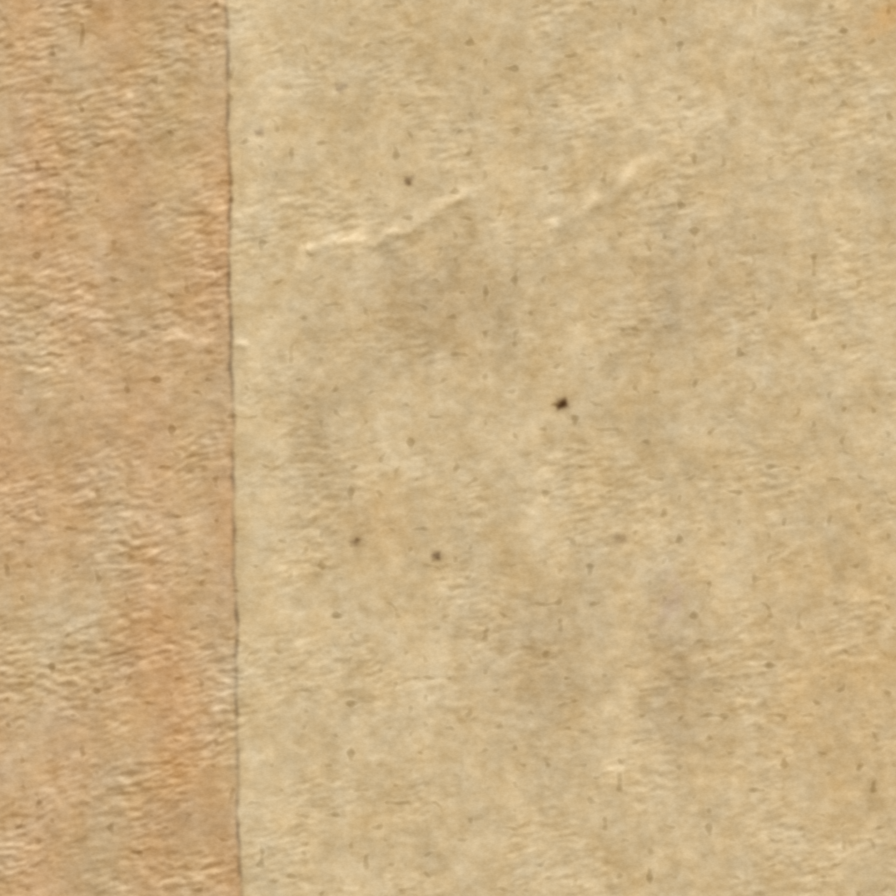
Write a three.js fragment shader that draws this texture.

```glsl
// Aged parchment: a fibrous tan strip on the left, a thin seam, and a paler stained, creased sheet.
varying vec2 vUv;

vec2 hash2(vec2 p) {
  vec3 q = fract(p.xyx * vec3(0.1031, 0.1030, 0.0973));
  q += dot(q, q.yzx + 33.33);
  return fract((q.xx + q.yz) * q.zy);
}

float corner(vec2 cell, vec2 offset) {
  float angle = 6.2832 * hash2(cell).x;
  return dot(vec2(cos(angle), sin(angle)), offset);
}

float gradientNoise(vec2 p) {
  vec2 i = floor(p), f = p - i;
  vec2 u = f * f * f * (f * (f * 6.0 - 15.0) + 10.0);
  i += 200.0;
  float low = mix(corner(i, f), corner(i + vec2(1, 0), f - vec2(1, 0)), u.x);
  float high = mix(corner(i + vec2(0, 1), f - vec2(0, 1)), corner(i + 1.0, f - 1.0), u.x);
  return mix(low, high, u.y);
}

float fbm(vec2 p) {
  float sum = 0.0, amplitude = 1.0;
  for (int i = 0; i < 4; i++) {
    sum += amplitude * gradientNoise(p);
    p = mat2(1.6, 1.2, -1.2, 1.6) * p + 17.3;
    amplitude *= 0.6;
  }
  return sum;
}

// Height of the short, slightly tilted fibres
float fibres(vec2 p) {
  p.y += 0.006 * gradientNoise(p * 14.0) - 0.16 * p.x;
  return gradientNoise(p * vec2(38, 90)) + 0.9 * gradientNoise(p * vec2(85, 155) + 40.0);
}

// Soft elliptical patch
float blot(vec2 p, vec2 centre, vec2 radius) {
  vec2 d = (p - centre) / radius;
  return exp(-dot(d, d));
}

float speck(vec2 p, vec2 centre, float radius) {
  return blot(p, centre, vec2(radius * 1.15, radius));
}

// Raised fold: lit along the line, shaded just below it
float crease(vec2 p, vec2 a, vec2 b, float width) {
  vec2 along = b - a;
  float t = clamp(dot(p - a, along) / dot(along, along), 0.0, 1.0);
  vec2 d = p - a - along * t;
  float side = dot(d, normalize(vec2(-along.y, along.x))) / width;
  return exp(-dot(d, d) / (width * width * 2.5)) * (0.3 + 0.8 * side);
}

void main() {
  vec2 p = vUv;
  vec2 warped = p + 0.025 * vec2(fbm(p * 14.0), fbm(p * 14.0 + 50.0));

  // Seam position and which side of it we are on
  float seam = 0.268 - 0.016 * p.y + 0.004 * gradientNoise(vec2(3.3, p.y * 16.0))
    + 0.002 * gradientNoise(vec2(9.3, p.y * 60.0));
  float dx = p.x - seam;
  float sheet = smoothstep(-0.005, 0.005, dx);
  vec3 color = mix(vec3(0.785, 0.646, 0.478), vec3(0.808, 0.711, 0.545), sheet);

  // Cloudy mottling, broad to fine, with shifts between grey and ochre
  color += vec3(0.036, 0.040, 0.044) * fbm(p * vec2(9, 7));
  color += vec3(0.048, 0.052, 0.056) * fbm(p * vec2(24, 28) + 20.0);
  color += vec3(0.056, 0.058, 0.060) * fbm(p * vec2(58, 74) + 90.0);
  color += vec3(0.014, -0.004, -0.028) * fbm(p * vec2(22, 18) + 60.0);
  color += vec3(-0.01, 0.015, 0.02) * (1.0 - sheet) * (0.4 + 2.0 * gradientNoise(p * vec2(13, 5) + 33.0));

  // Fibre relief, strongest on the strip and only in patches on the sheet
  float relief = fibres(p) - fibres(p + vec2(0.0018, 0.0045));
  float patchy = smoothstep(-0.35, 0.4, gradientNoise(p * 10.0 + 5.0) + 0.5 * gradientNoise(p * 27.0));
  color += vec3(0.092, 0.094, 0.092) * relief * mix(0.3 + 0.9 * patchy, 0.08 + 0.6 * patchy * patchy, sheet);

  // Grey-brown stains on the sheet
  float grey = blot(warped, vec2(0.48, 0.66), vec2(0.09, 0.07))
    + 0.8 * blot(warped, vec2(0.77, 0.68), vec2(0.09, 0.08))
    + 0.7 * blot(warped, vec2(0.35, 0.52), vec2(0.04, 0.09))
    + 0.8 * blot(warped, vec2(0.60, 0.26), vec2(0.07, 0.09))
    + blot(warped, vec2(0.755, 0.25), vec2(0.035, 0.09));
  color -= vec3(0.050, 0.051, 0.042) * grey * sheet;
  color -= vec3(0.03, 0.03, -0.01) * blot(warped, vec2(0.742, 0.34), vec2(0.012, 0.03));

  // Warm stains
  float warm = 1.8 * blot(warped, vec2(0.99, 0.98), vec2(0.035, 0.03))
    + 0.6 * blot(warped, vec2(0.42, 0.42), vec2(0.045, 0.04))
    + 0.5 * blot(warped, vec2(0.94, 0.24), vec2(0.12, 0.17))
    + 0.5 * blot(warped, vec2(0.19, 0.18), vec2(0.06, 0.13))
    + 0.4 * blot(warped, vec2(0.19, 0.85), vec2(0.08, 0.12));
  color -= vec3(0.01, 0.043, 0.07) * warm;

  // Pale patches and the light margin beside the seam
  float pale = blot(warped, vec2(0.79, 0.86), vec2(0.06, 0.04))
    + 0.6 * blot(warped, vec2(0.42, 0.23), vec2(0.08, 0.07))
    + 0.7 * blot(warped, vec2(0.69, 0.16), vec2(0.03, 0.05))
    + 0.6 * sheet * exp(-pow((dx - 0.04) / 0.035, 2.0));
  color += vec3(0.032, 0.035, 0.038) * pale;

  // Broken creases across the upper sheet and a loose fibre over the seam
  vec2 bent = p + 0.010 * vec2(gradientNoise(p * 34.0), gradientNoise(p * 34.0 + 30.0));
  float folds = crease(bent, vec2(0.345, 0.724), vec2(0.425, 0.732), 0.005)
    + crease(bent, vec2(0.425, 0.735), vec2(0.514, 0.779), 0.006)
    + crease(bent, vec2(0.605, 0.736), vec2(0.755, 0.833), 0.007)
    + crease(bent, vec2(0.19, 0.621), vec2(0.272, 0.616), 0.004);
  color += 0.11 * folds * clamp(0.8 + 1.8 * gradientNoise(p * 42.0 + 8.0), 0.0, 1.5);

  // Uneven seam line
  float line = exp(-pow(dx / 0.003, 2.0)) * clamp(0.6 + 0.9 * gradientNoise(vec2(1.3, p.y * 40.0)), 0.1, 1.0);
  color -= vec3(0.18, 0.17, 0.14) * line;

  // Sparse ragged flecks and the prominent specks
  color -= 0.11 * smoothstep(0.32, 0.62, gradientNoise(p * vec2(60, 72) + 130.0));
  vec2 ragged = p + 0.004 * vec2(gradientNoise(p * 110.0), gradientNoise(p * 110.0 + 60.0));
  float specks = 1.5 * speck(ragged, vec2(0.628, 0.549), 0.006)
    + 0.9 * speck(ragged, vec2(0.487, 0.380), 0.005) + 0.7 * speck(ragged, vec2(0.398, 0.396), 0.005)
    + 0.8 * speck(ragged, vec2(0.456, 0.798), 0.005) + 0.4 * speck(ragged, vec2(0.693, 0.398), 0.007)
    + 0.5 * speck(ragged, vec2(0.289, 0.853), 0.005) + 0.5 * speck(ragged, vec2(0.380, 0.902), 0.005);
  color -= vec3(0.32, 0.32, 0.27) * specks;

  gl_FragColor = vec4(clamp(color, 0.0, 1.0), 1.0);
}
```
